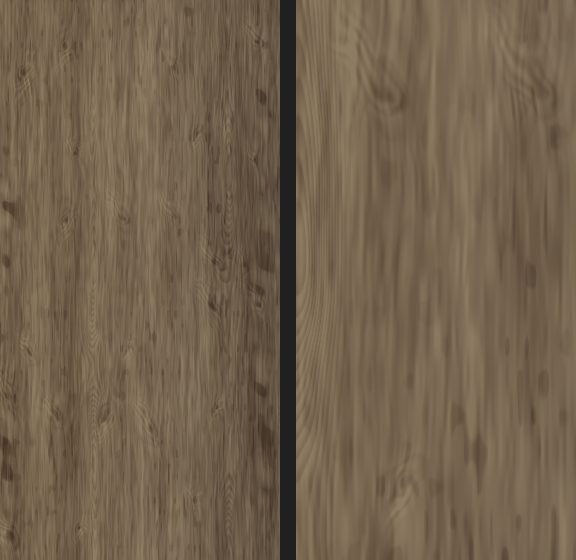
Left, the full canvas; right, a detail of the centre.
Write a Shadertoy shader that draws this texture.

```glsl
const vec3 BROWN = vec3(0.440, 0.371, 0.291);
const vec3 TONE_STEP = vec3(0.045, 0.045, 0.037);
const vec2 KNOT_CELL = vec2(0.165, 0.33);

float hash(vec2 p) {
    vec3 q = fract(vec3(p.xyx) * 0.1031);
    q += dot(q, q.yzx + 33.33);
    return fract((q.x + q.y) * q.z);
}

float noise(vec2 p) {
    vec2 i = floor(p), f = fract(p);
    f = f * f * (3.0 - 2.0 * f);
    vec2 e = vec2(0.0, 1.0);
    return mix(mix(hash(i), hash(i + e.yx), f.x),
               mix(hash(i + e.xy), hash(i + e.yy), f.x), f.y);
}

// Noise centred on zero, with a separate scale across and along the grain
float grain(vec2 p, float across, float along, float seed) {
    return noise(p * vec2(across, along) + seed * 17.3) - 0.5;
}

float bell(float x) {
    return exp(-x * x);
}

// Vertical heart of a board, whose changing height bends rings into arches
float heartwood(vec2 p, float centre, float width, float seed) {
    return bell((p.x - centre) / width) * (0.3 + 1.5 * noise(vec2(seed, p.y * 2.9 + seed)));
}

// x: push on the rings, y: dark core, z: pale flame, w: slanted stripes in the flame
vec4 knots(vec2 p) {
    vec4 sum = vec4(0.0);
    vec2 home = floor(p / KNOT_CELL);
    for (int j = -1; j <= 1; j++)
    for (int i = -1; i <= 1; i++) {
        vec2 cell = home + vec2(i, j);
        float present = step(0.4, hash(cell + 3.7));
        vec2 jitter = vec2(hash(cell + 11.1), hash(cell + 27.9));
        vec2 d = p - (cell + 0.2 + 0.6 * jitter) * KNOT_CELL;
        float size = mix(0.008, 0.018, hash(cell + 41.3));
        float side = hash(cell + 53.9) < 0.5 ? -1.0 : 1.0;
        d.x += 0.35 * side * d.y;
        d += 0.016 * vec2(grain(p, 45.0, 30.0, 2.0), 2.0 * grain(p, 35.0, 22.0, 3.0));
        vec2 q = d / (size * vec2(1.0, 1.6));
        float r = length(q);
        float crescent = bell((r - 1.3) * 3.5) * smoothstep(-0.3, 1.0, q.x * side);
        float core = smoothstep(1.1, 0.2, r) + 0.6 * crescent;
        vec2 flame = (q - vec2(-side * 0.9, 1.5 * side)) / vec2(1.5, 2.4);
        float glow = exp(-dot(flame, flame));
        float stripes = sin(dot(d, vec2(330.0 * side, 140.0)) + 9.0 * grain(p, 30.0, 20.0, 7.0));
        sum += present * vec4(exp(-dot(q, q) * 0.16), core, glow, glow * stripes);
    }
    return sum;
}

// Growth rings: thin dark contour lines that fade where they get too fine
float rings(float height) {
    float phase = height * 9.0;
    float saw = fract(phase);
    float line = smoothstep(0.0, 0.7, saw) * (1.0 - smoothstep(0.8, 1.0, saw));
    return (line - 0.5) * (1.0 - smoothstep(0.3, 0.8, fwidth(phase)));
}

// Wavy cross figure that gathers along the two outer edges
float edgeFigure(vec2 p) {
    float edge = smoothstep(0.12, 0.02, p.x) + 0.8 * bell((p.x - 0.94) / 0.035);
    float wave = grain(p + vec2(0.0, p.x * 0.5), 22.0, 20.0, 5.0);
    float patches = smoothstep(0.3, 0.7, noise(vec2(p.x * 5.0, p.y * 2.5) + 61.0));
    return edge * patches * (wave - 0.8 * smoothstep(0.15, 0.3, -wave));
}

void mainImage(out vec4 fragColor, in vec2 fragCoord) {
    vec2 p = fragCoord / iResolution.x;
    vec4 knot = knots(p);

    // Fibres drift a little and swerve around knots
    vec2 w = p;
    w.x += 0.010 * grain(p, 6.0, 3.0, 1.0) + 0.004 * grain(p, 22.0, 11.0, 4.0);
    w.x += 0.010 * knot.x;

    float hearts = bell((p.x - 0.335) / 0.05) + bell((p.x - 0.82) / 0.05);
    float height = heartwood(w, 0.335, 0.042, 3.0) + heartwood(w, 0.82, 0.045, 8.0)
                 + 1.1 * noise(w * vec2(9.0, 0.7) + 7.0) + 0.25 * knot.x
                 + 0.14 * grain(w, 50.0, 9.0, 6.0);

    // Broad boards, then streaks, and ever finer fibres
    float tone = 1.5 * grain(w, 9.0, 0.4, 9.0) - 0.02;
    tone += 1.2 * grain(w, 36.0, 1.4, 10.0);
    tone += 1.1 * grain(w, 80.0, 3.0, 11.0);
    tone += 1.6 * grain(w, 150.0, 8.0, 12.0);
    tone += 1.7 * grain(w, 235.0, 22.0, 15.0);

    // Short dark pores, denser in some streaks
    float density = smoothstep(0.3, 0.7, noise(w * vec2(16.0, 1.5) + 33.0));
    tone -= (0.5 + 0.8 * density) * smoothstep(0.22, 0.36, grain(w, 125.0, 24.0, 13.0));

    tone += (0.45 + 0.8 * hearts) * rings(height);
    tone += 2.6 * edgeFigure(p);
    tone += 0.9 * grain(p, 11.0, 5.0, 14.0);

    // Pale hearts, a bright left border and a dim right side
    tone += 0.45 * bell((p.x - 0.335) / 0.05) + 0.4 * bell((p.x - 0.53) / 0.06);
    tone += 0.5 * smoothstep(0.07, 0.03, p.x) - 0.4 * smoothstep(0.8, 0.95, p.x);

    float flecks = 0.5 + noise(vec2(w.x * 90.0 + w.y * 25.0, w.y * 30.0));
    tone += 0.8 * knot.z * flecks + 0.7 * knot.w - 2.3 * min(knot.y, 1.2) * flecks;

    // Warmer on the left, greyer on the right
    vec3 warmth = vec3(0.012, 0.0, -0.010) * (0.5 - p.x);
    vec3 color = BROWN + TONE_STEP * clamp(tone, -3.6, 2.6) + warmth;
    fragColor = vec4(color, 1.0);
}
```
